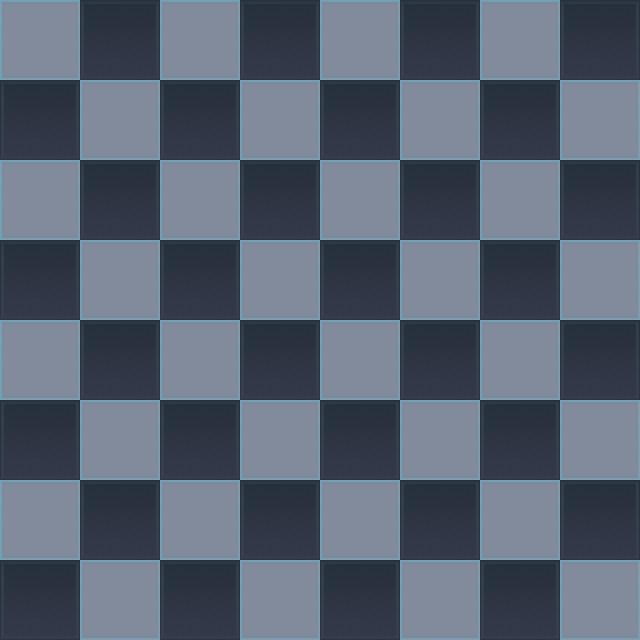
Reproduce this pattern procedurally as a WebGL 2 fragment shader.

```glsl
#version 300 es
precision highp float;

#define TILES 8.0
#define RIM_WIDTH 0.021
#define HALO_WIDTH 0.10
#define GROOVE_INSET 0.032
#define GROOVE_WIDTH 0.011
#define GRAINS 44.0
#define LIGHT_FACE vec3(0.508, 0.545, 0.608)
#define LIGHT_HALO vec3(0.455, 0.535, 0.610)
#define LIGHT_RIM vec3(0.480, 0.625, 0.705)
#define DARK_TOP vec3(0.160, 0.188, 0.238)
#define DARK_BOTTOM vec3(0.202, 0.224, 0.282)
#define DARK_RIM vec3(0.208, 0.262, 0.322)

uniform vec2 u_resolution;
out vec4 fragColor;

vec2 hash2(vec2 p) {
  vec3 q = fract(p.xyx * vec3(0.1031, 0.1030, 0.0973));
  q += dot(q, q.yzx + 33.33);
  return fract((q.xx + q.yz) * q.zy);
}

// Distance to the nearest grain centre, wrapping at each tile border
float cellular(vec2 p, float period) {
  vec2 cell = floor(p);
  float nearest = 2.0;
  for (int y = -1; y <= 1; y++) {
    for (int x = -1; x <= 1; x++) {
      vec2 neighbour = cell + vec2(x, y);
      vec2 centre = neighbour + hash2(mod(neighbour, period));
      nearest = min(nearest, distance(p, centre));
    }
  }
  return nearest;
}

// Smoothed square wave: +1 on even tiles, -1 on odd ones
vec2 squareWave(vec2 p, vec2 aa) {
  vec2 signedEdge = 0.5 - abs(mod(p, 2.0) - 0.5);
  signedEdge = mix(signedEdge, abs(mod(p, 2.0) - 1.5) - 0.5, step(1.0, mod(p, 2.0)));
  return smoothstep(-aa, aa, signedEdge) * 2.0 - 1.0;
}

vec3 lightTile(vec2 toEdge, float edge, float grain, float aa) {
  // Speckled blue bleed, deeper along the top and bottom
  float sideBleed = 0.45 * (1.0 - smoothstep(0.0, HALO_WIDTH * 0.7, toEdge.x));
  float endBleed = 0.75 * (1.0 - smoothstep(0.0, HALO_WIDTH, toEdge.y));
  float bleed = max(sideBleed, endBleed) * (0.65 + 0.7 * grain);
  vec3 color = mix(LIGHT_FACE, LIGHT_HALO, clamp(bleed, 0.0, 1.0));
  color += 0.008 * (grain - 0.5);
  // Bright outline
  float rim = 1.0 - smoothstep(RIM_WIDTH - aa, RIM_WIDTH + aa, edge);
  return mix(color, LIGHT_RIM, rim);
}

vec3 darkTile(vec2 local, vec2 toEdge, float edge, float grain, float aa) {
  // Vertical gradient with faint grain
  vec3 color = mix(DARK_BOTTOM, DARK_TOP, smoothstep(0.0, 1.0, local.y));
  color += 0.016 * (grain - 0.5) * (1.0 - 0.5 * local.y);
  // Inset groove, strongest on the sides, and a thin outer edge
  float groove = 1.0 - smoothstep(GROOVE_WIDTH, GROOVE_WIDTH + aa, abs(edge - GROOVE_INSET));
  float strength = toEdge.x < toEdge.y ? 0.75 : 0.4;
  color = mix(color, DARK_RIM, groove * strength);
  float seam = 1.0 - smoothstep(0.008, 0.008 + aa, edge);
  return mix(color, DARK_TOP, seam * 0.6);
}

void main() {
  vec2 p = gl_FragCoord.xy / u_resolution * TILES;
  vec2 pixel = TILES / u_resolution;
  float aa = 0.5 * max(pixel.x, pixel.y);

  // Position inside the tile
  vec2 local = fract(p);
  vec2 toEdge = min(local, 1.0 - local);
  float edge = min(toEdge.x, toEdge.y);
  float grain = clamp(cellular(local * GRAINS, GRAINS), 0.0, 1.0);

  // Checkerboard blend, dark at the lower left
  vec2 wave = squareWave(p, 0.5 * pixel);
  float lightness = 0.5 - 0.5 * wave.x * wave.y;
  vec3 dark = darkTile(local, toEdge, edge, grain, aa);
  vec3 light = lightTile(toEdge, edge, grain, aa);
  fragColor = vec4(mix(dark, light, lightness), 1.0);
}
```
